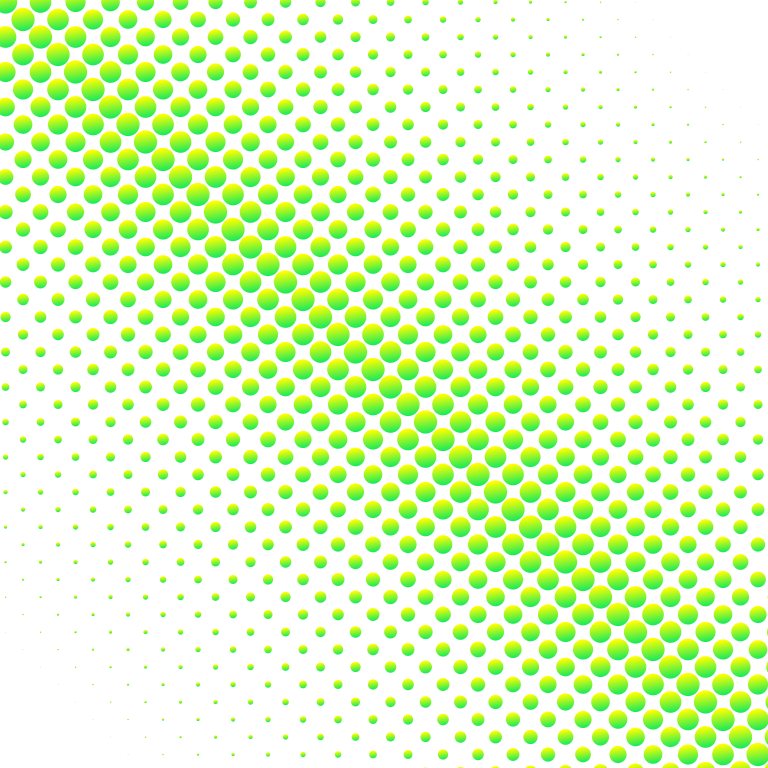
This background is drawn by a Shadertoy shader. Its source:

```glsl
// Halftone of yellow-to-green dots that shrink away from a falling diagonal.

const vec3 PAPER = vec3(1.0);
const vec3 DOT_TOP = vec3(1.0, 1.0, 0.0);
const vec3 DOT_BOTTOM = vec3(0.03, 0.91, 0.38);

const float PITCH = 0.022786;                // half the dot spacing along a row
const vec2 FIRST_DOT = vec2(0.0072, 0.9974); // centre of the top left dot
const float MAX_RADIUS = 0.0151;
const float FADE_STEPS = 19.2;               // diagonals until the dots vanish

// Staggered grid as two diagonal axes: x runs along the band, y across it.
vec2 toDiagonal(vec2 p) {
    vec2 g = vec2(p.x - FIRST_DOT.x, FIRST_DOT.y - p.y) / PITCH;
    return 0.5 * vec2(g.x + g.y, g.x - g.y);
}

vec2 fromDiagonal(vec2 cell) {
    return FIRST_DOT + PITCH * vec2(cell.x + cell.y, cell.y - cell.x);
}

// Dot size for a number of diagonals away from the band centre.
float dotRadius(float steps) {
    return MAX_RADIUS * pow(max(1.0 - abs(steps) / FADE_STEPS, 0.0), 1.3);
}

// Smooth disc mask, dimmed once the dot is thinner than a pixel.
float discMask(vec2 offset, float radius, float pixel) {
    float edge = clamp(0.5 + (radius - length(offset)) / pixel, 0.0, 1.0);
    return edge * min(1.0, 2.0 * radius / pixel);
}

// Slightly tilted vertical gradient inside each dot.
vec3 dotColor(vec2 offset, float radius) {
    float height = dot(offset, vec2(-0.17, 0.985)) / max(radius, 1e-5);
    return mix(DOT_BOTTOM, DOT_TOP, clamp(0.55 + 0.5 * height, 0.0, 1.0));
}

void mainImage(out vec4 fragColor, in vec2 fragCoord) {
    float pixel = 1.0 / iResolution.y;
    vec2 p = fragCoord * pixel;

    // Nearest dot of the staggered grid
    vec2 cell = floor(toDiagonal(p) + 0.5);
    vec2 offset = p - fromDiagonal(cell);
    float radius = dotRadius(cell.y);

    vec3 color = mix(PAPER, dotColor(offset, radius), discMask(offset, radius, pixel));
    fragColor = vec4(color, 1.0);
}
```
